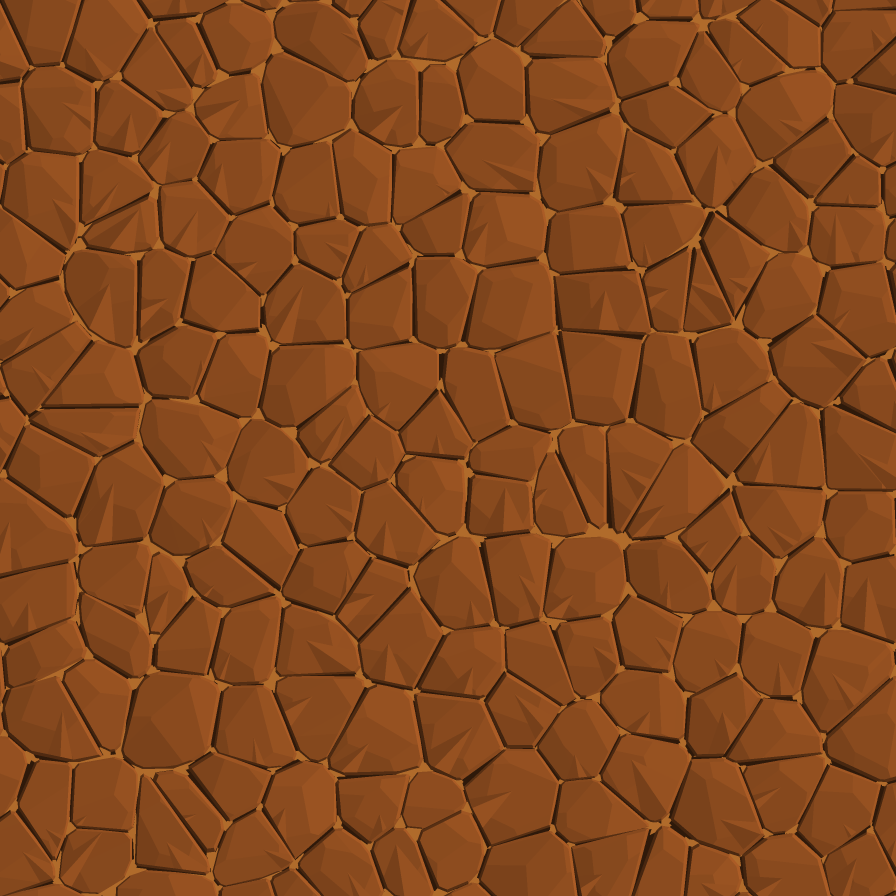
Give the GLSL for this texture, as a Shadertoy shader.

```glsl
// Cracked brown paving: chiselled, faceted stones with bevelled rims over tan mortar.

const vec3 BROWN = vec3(1.0, 0.54, 0.22);
const vec3 MORTAR = vec3(0.69, 0.42, 0.17);
const vec2 LIGHT = vec2(0.91, 0.41);

// Two random values per point, without sine
vec2 hash2(vec2 p) {
    vec3 q = fract(p.xyx * vec3(0.1031, 0.1030, 0.0973));
    q += dot(q, q.yzx + 33.33);
    return fract((q.xx + q.yz) * q.zy);
}

vec2 stoneCentre(vec2 id) {
    return id + 0.5 + 0.86 * (hash2(id + 17.0) - 0.5);
}

vec2 direction(float angle) {
    return vec2(cos(angle), sin(angle));
}

// Brightness of the flat top, its cut planes and its chiselled wedge
float topTone(vec2 q, vec2 id) {
    float tone = 0.535 + 0.02 * (hash2(id + 71.0).x - 0.5);
    float base = tone;
    float lowest = 0.0;
    for (int k = 0; k < 5; k++) {
        vec2 r = hash2(id * 3.0 + float(k) * 19.0 + 5.0);
        vec2 dir = direction(1.2566 * (float(k) + r.x));
        float height = (mix(0.2, 0.5, r.y) - dot(q, dir)) * (0.5 + r.x);
        if (height < lowest) {
            lowest = height;
            tone = base + 0.06 * dot(dir, LIGHT);
        }
    }

    // A light and a dark triangle share an apex and open mostly downwards
    vec2 r = hash2(id + 131.0);
    vec2 shape = hash2(id + 211.0);
    vec2 axis = direction(-1.57 + 2.6 * (r.x - 0.5));
    vec2 w = q - 0.35 * (hash2(id + 307.0) - 0.5);
    float along = dot(w, axis);
    float across = dot(w, vec2(-axis.y, axis.x));
    if (r.y < 0.8 && along > 0.0) {
        float slope = across / max(along, 0.001);
        if (slope > 0.0 && slope < 0.15 + 0.45 * shape.x) tone = 0.59;
        if (slope < 0.0 && slope > -0.15 - 0.5 * shape.y) tone = 0.465;
    }
    return tone;
}

vec3 paving(vec2 p) {
    // Nearest stone
    vec2 cell = floor(p), id = cell, centre = p;
    float nearest = 1e5;
    for (int j = -1; j <= 1; j++)
    for (int i = -1; i <= 1; i++) {
        vec2 other = cell + vec2(i, j);
        vec2 c = stoneCentre(other);
        float d = dot(c - p, c - p);
        if (d < nearest) { nearest = d; id = other; centre = c; }
    }

    // Two closest sides, each inset and slightly skewed
    float d1 = 1e5, d2 = 1e5;
    vec2 n1 = vec2(1, 0), n2 = vec2(0, 1);
    for (int j = -2; j <= 2; j++)
    for (int i = -2; i <= 2; i++) {
        if (i == 0 && j == 0) continue;
        vec2 other = id + vec2(i, j);
        vec2 c = stoneCentre(other);
        vec2 n = normalize(c - centre);
        vec2 r = hash2(id * 7.0 + other * 3.0 + 43.0);
        vec2 skewed = normalize(n + 0.13 * (r.x - 0.5) * vec2(-n.y, n.x));
        float inset = dot(n, LIGHT) < 0.0 ? 0.03 * r.y : 0.009 * r.y;
        float d = dot(0.5 * (c + centre) - p, skewed) - inset;
        if (d < d1) { d2 = d1; n2 = n1; d1 = d; n1 = n; }
        else if (d < d2) { d2 = d; n2 = n; }
    }

    // Chipped corners uncover mortar
    vec2 r = hash2(id + 401.0);
    float corner = 0.7 * (d1 + d2 - 0.01 - 0.11 * r.x);
    bool chipped = corner < d1;
    if (chipped) { d1 = corner; n1 = normalize(n1 + n2 + 0.0001); }

    float facing = dot(n1, LIGHT);
    float rim = (facing < 0.0 ? 0.036 : 0.042) * (0.7 + 0.6 * r.y);
    if (d1 < 0.0) return chipped ? MORTAR : BROWN * 0.18;
    if (d1 < rim) {
        float lit = mix(0.53, 0.67, smoothstep(0.2, 1.0, facing));
        float shaded = mix(0.34, 0.26, smoothstep(0.2, 1.0, -facing));
        return BROWN * (facing < 0.0 ? shaded : lit);
    }
    return BROWN * topTone(p - centre, id);
}

void mainImage(out vec4 fragColor, in vec2 fragCoord) {
    // Nine samples per pixel smooth every edge
    vec3 sum = vec3(0);
    for (int j = -1; j <= 1; j++)
    for (int i = -1; i <= 1; i++) {
        vec2 uv = (fragCoord + vec2(i, j) / 3.0) / iResolution.y;
        sum += paving(uv * 13.0 + 40.0);
    }
    fragColor = vec4(sum / 9.0, 1.0);
}
```
